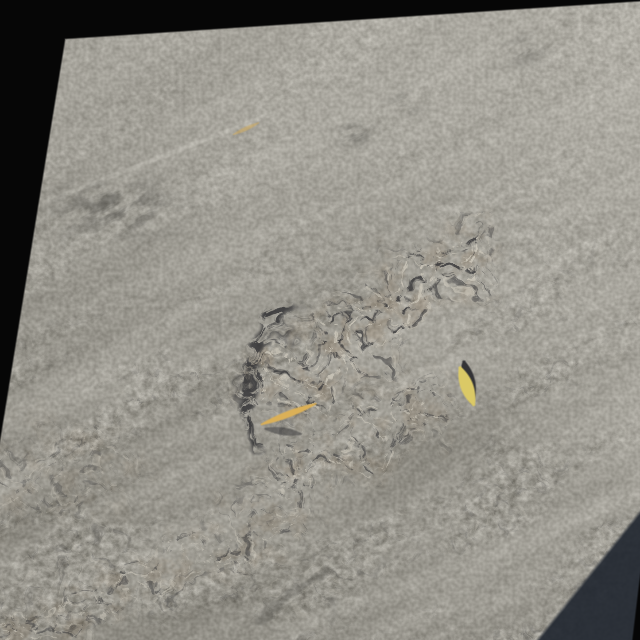
Write a three.js fragment shader that draws this texture.

```glsl
// Dry, tilted grey ground with a rubble-filled rut, stains, fallen leaves and a cast shadow.
// Layered gradient noise forms soil, tracks and debris; segment distances place the ruts
// and leaves, and half planes cut the dark border and the shadow.
varying vec2 vUv;

const vec3 SOIL = vec3(0.628, 0.618, 0.585);
const vec3 CREVICE = vec3(0.20, 0.20, 0.21);
const vec3 CHIP = vec3(0.80, 0.78, 0.73);
const vec3 WARM_DIRT = vec3(0.57, 0.52, 0.45);
const vec3 STRAW = vec3(0.86, 0.69, 0.34);
const vec3 LEAF = vec3(0.86, 0.79, 0.40);
const vec3 SHADOW = vec3(0.17, 0.19, 0.22);
const vec3 BORDER = vec3(0.025);

const float TRACK_ANGLE = 0.45;
const float TRACK_CONTRAST = 0.085;
const float GRAIN_CONTRAST = 0.13;
const float FINE_CONTRAST = 0.085;
const float EDGE = 0.002;
const vec2 TOP_LEFT = vec2(0.102, 0.939);
const vec2 TOP_RIGHT = vec2(1.0, 0.998);
const vec2 LEFT_LOW = vec2(0.0, 0.31);

vec2 gradientAt(vec2 cell) {
  vec3 h = fract(cell.xyx * vec3(0.1031, 0.1030, 0.0973));
  h += dot(h, h.yzx + 33.33);
  float angle = 6.2832 * fract((h.x + h.y) * h.z);
  return vec2(cos(angle), sin(angle));
}

float gradientNoise(vec2 p) {
  vec2 i = floor(p), f = fract(p);
  vec2 u = f * f * f * (f * (f * 6.0 - 15.0) + 10.0);
  vec2 e = vec2(1.0, 0.0);
  float low = mix(dot(gradientAt(i), f), dot(gradientAt(i + e), f - e), u.x);
  float high = mix(dot(gradientAt(i + e.yx), f - e.yx),
                   dot(gradientAt(i + e.xx), f - e.xx), u.x);
  return mix(low, high, u.y);
}

float fbm(vec2 p) {
  float sum = 0.0, amplitude = 1.0;
  for (int i = 0; i < 4; i++) {
    sum += amplitude * gradientNoise(p);
    p = mat2(1.6, 1.2, -1.2, 1.6) * p + 7.3;
    amplitude *= 0.55;
  }
  return sum;
}

// x: distance to the segment, y: position along it
vec2 segment(vec2 p, vec2 a, vec2 b) {
  vec2 ab = b - a;
  float t = clamp(dot(p - a, ab) / dot(ab, ab), 0.0, 1.0);
  return vec2(length(p - a - ab * t), t);
}

float band(vec2 p, vec2 a, vec2 b, float width) {
  return 1.0 - smoothstep(0.25 * width, width, segment(p, a, b).x);
}

float blade(vec2 p, vec2 a, vec2 b, float width) {
  vec2 s = segment(p, a, b);
  float taper = width * (0.25 + 3.0 * s.y * (1.0 - s.y));
  return 1.0 - smoothstep(-EDGE, EDGE, s.x - taper);
}

// Signed distance to a line, positive on the left of a to b
float leftOf(vec2 p, vec2 a, vec2 b) {
  return dot(p - a, normalize(vec2(a.y - b.y, b.x - a.x)));
}

float stain(vec2 p, vec2 centre, vec2 size) {
  vec2 d = (p - centre) / size;
  return exp(-dot(d, d));
}

void main() {
  vec2 p = vUv;
  float c = cos(TRACK_ANGLE), s = sin(TRACK_ANGLE);
  vec2 along = vec2(c * p.x + s * p.y, c * p.y - s * p.x);
  vec2 warped = p + 0.045 * vec2(fbm(p * 11.0), fbm(p * 11.0 + 31.0));

  // Where debris gathers
  float rubble = band(warped, vec2(0.44, 0.40), vec2(0.72, 0.595), 0.085);
  rubble = max(rubble, 0.75 * band(warped, vec2(0.44, 0.25), vec2(0.66, 0.37), 0.085));
  rubble = max(rubble, 0.65 * band(warped, vec2(0.02, 0.01), vec2(0.44, 0.18), 0.065));
  rubble = max(rubble, 0.40 * band(warped, vec2(0.0, 0.24), vec2(0.15, 0.27), 0.11));
  float rut = band(warped, vec2(0.43, 0.51), vec2(0.39, 0.33), 0.028);
  float lower = 1.0 - smoothstep(0.35, 0.75, p.y);
  float rough = smoothstep(-0.25, 0.45, fbm(along * vec2(3.5, 11.0) + 4.0));

  // Soil: broad light, drawn-out tracks and grain
  float tone = 0.045 * (p.x - 0.5) + 0.075 * (p.y - 0.5);
  tone += TRACK_CONTRAST * fbm(along * vec2(2.0, 17.0)) * (0.45 + 0.55 * lower);
  tone += GRAIN_CONTRAST * fbm(p * vec2(58.0, 72.0)) * (0.35 + 0.65 * rough * (0.4 + lower));
  tone += FINE_CONTRAST * gradientNoise(p * 165.0);
  vec3 color = SOIL + tone;

  // Rubble: warm dirt, dark gaps and pale chips
  float lumps = fbm(warped * vec2(48.0, 56.0) + 12.0);
  float chips = fbm(warped * vec2(70.0, 82.0) + 53.0);
  float debris = max(rubble, 0.27 * rough * lower);
  color = mix(color, WARM_DIRT + tone, 0.5 * rubble * smoothstep(-0.2, 0.5, fbm(p * 24.0)));
  color = mix(color, CREVICE, 0.8 * debris * smoothstep(0.12, 0.60, -lumps));
  color = mix(color, CHIP, 0.85 * debris * smoothstep(0.18, 0.62, chips));
  color = mix(color, CREVICE, 0.85 * rut * smoothstep(-0.25, 0.25, lumps));

  // Damp stains and a furrow
  float damp = stain(p, vec2(0.18, 0.675), vec2(0.085, 0.04));
  damp += stain(p, vec2(0.553, 0.79), vec2(0.027, 0.014));
  damp += 0.7 * stain(p, vec2(0.637, 0.838), vec2(0.024, 0.015));
  damp += 0.6 * stain(p, vec2(0.82, 0.92), vec2(0.03, 0.022));
  damp *= smoothstep(-0.35, 0.35, fbm(along * vec2(18.0, 45.0)));
  damp += 0.6 * band(warped, vec2(0.42, 0.03), vec2(0.52, 0.10), 0.018);
  color *= 1.0 - 0.27 * damp;

  // Pale scratch, straw and leaf
  color += 0.05 * band(p, vec2(0.06, 0.68), vec2(0.44, 0.828), 0.006);
  color = mix(color, STRAW, 0.5 * blade(p, vec2(0.365, 0.79), vec2(0.404, 0.808), 0.003));
  color = mix(color, CREVICE, 0.5 * blade(p, vec2(0.415, 0.330), vec2(0.47, 0.322), 0.006));
  color = mix(color, STRAW, blade(p, vec2(0.409, 0.337), vec2(0.493, 0.369), 0.005));
  color = mix(color, CREVICE, blade(p, vec2(0.725, 0.434), vec2(0.738, 0.372), 0.011));
  color = mix(color, LEAF, blade(p, vec2(0.719, 0.425), vec2(0.740, 0.368), 0.010));

  // Cast shadow and dark border
  float shade = -leftOf(p, vec2(0.84, 0.0), vec2(1.0, 0.2));
  color = mix(color, SHADOW + 0.1 * tone, smoothstep(-2.0 * EDGE, 2.0 * EDGE, shade));
  float outside = max(leftOf(p, TOP_LEFT, TOP_RIGHT), leftOf(p, LEFT_LOW, TOP_LEFT));
  outside = max(outside, -leftOf(p, vec2(0.988, 0.0), vec2(1.0, 0.1)));
  color = mix(color, BORDER, smoothstep(-EDGE, EDGE, outside));
  gl_FragColor = vec4(clamp(color, 0.0, 1.0), 1.0);
}
```
